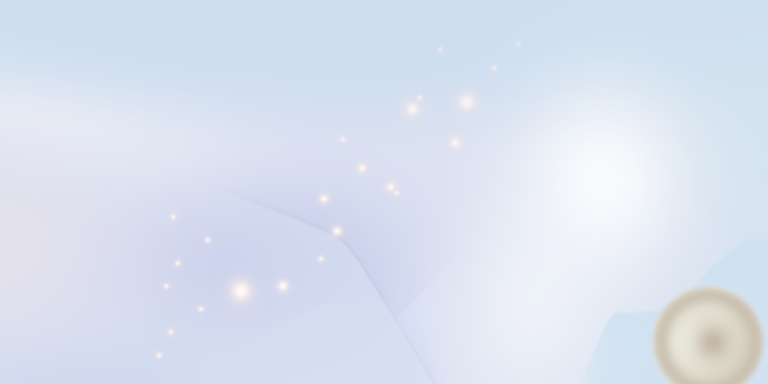
Write a Shadertoy shader that draws this background.

```glsl
// A pale misty landscape: soft colour washes over a sky gradient, faint folded
// hills and a ragged far ridge. A rising trail of warm lights crosses it, and
// a blurred cream ring sits in the lower right. Units: canvas height = 1.

#define SKY vec3(0.807, 0.870, 0.937)
#define MIST vec3(0.860, 0.885, 0.945)
#define LAVENDER vec3(0.785, 0.808, 0.920)
#define FOLD_LIGHT vec3(0.835, 0.870, 0.945)
#define RIDGE_BLUE vec3(0.800, 0.885, 0.940)
#define RING_CREAM vec3(0.890, 0.880, 0.830)
#define RING_TAN vec3(0.785, 0.745, 0.680)
#define RING_CENTRE vec2(1.844, 0.109)
#define RING_RADIUS 0.146
#define SMALL_LIGHTS 7

vec2 hashGradient(vec2 cell) {
    vec2 h = vec2(dot(cell, vec2(127.1, 311.7)), dot(cell, vec2(269.5, 183.3)));
    return 2.0 * fract(sin(h) * 43758.5) - 1.0;
}

float gradientNoise(vec2 p) {
    vec2 i = floor(p), f = p - i;
    vec2 u = f * f * f * (f * (f * 6.0 - 15.0) + 10.0);
    vec2 e = vec2(0.0, 1.0);
    float low = mix(dot(hashGradient(i), f), dot(hashGradient(i + e.yx), f - e.yx), u.x);
    float high = mix(dot(hashGradient(i + e.xy), f - e.xy), dot(hashGradient(i + e.yy), f - e.yy), u.x);
    return mix(low, high, u.y);
}

float fbm(vec2 p) {
    float sum = 0.0, gain = 0.5;
    for (int i = 0; i < 4; i++) {
        sum += gain * gradientNoise(p);
        p = p * 2.03 + 7.1;
        gain *= 0.5;
    }
    return sum;
}

// Gaussian blob of colour; strength is its opacity at the centre
void wash(inout vec3 col, vec2 offset, vec2 radii, vec3 tint, float strength) {
    vec2 q = offset / radii;
    col = mix(col, tint, strength * exp(-dot(q, q)));
}

// Pink halo with a white core
void addLight(inout vec3 col, vec2 offset, float size, float strength) {
    float d2 = dot(offset, offset) / (size * size);
    col = mix(col, vec3(0.985, 0.900, 0.885), 0.75 * strength * exp(-d2));
    col = mix(col, vec3(1.0, 0.985, 0.970), strength * exp(-d2 * 3.5));
}

vec3 atmosphere(vec2 p) {
    float drift = 0.03 * fbm(p * vec2(1.5, 4.0));
    vec3 col = mix(MIST, SKY, smoothstep(0.56, 0.88, p.y + drift));
    wash(col, vec2(p.x - 0.10, p.y - 0.70 + 0.2 * p.x), vec2(0.60, 0.13), vec3(0.915, 0.928, 0.966), 0.8);
    wash(col, p - vec2(0.70, 0.31), vec2(0.42, 0.20), LAVENDER, 0.85);
    wash(col, p - vec2(0.20, -0.02), vec2(0.50, 0.17), vec3(0.805, 0.840, 0.932), 0.75);
    wash(col, p - vec2(0.0, 0.36), vec2(0.30, 0.22), vec3(0.900, 0.882, 0.925), 0.8);
    wash(col, p - vec2(2.0, 0.65), vec2(0.30, 0.36), vec3(0.825, 0.893, 0.935), 0.75);
    wash(col, p - vec2(1.38, 0.20), vec2(0.22, 0.28), vec3(0.945, 0.955, 0.980), 0.8);
    wash(col, p - vec2(1.57, 0.53), vec2(0.21, 0.24), vec3(0.980, 0.986, 0.993), 0.95);
    return col;
}

void addFolds(inout vec3 col, vec2 p, float px) {
    // Main fold bends from a gentle slope into a steep one
    float along = p.x - 0.90;
    float bend = 0.635 * along + sqrt(along * along * 0.403 + 0.0004);
    float fold = p.y - (0.385 - 0.38 * along - bend);
    float reach = smoothstep(0.45, 0.92, p.x) * smoothstep(1.22, 1.08, p.x);
    float below = smoothstep(px, -px - 0.004, fold);
    col = mix(col, LAVENDER, 0.5 * reach * (1.0 - below) * exp(-max(fold, 0.0) * 9.0));
    col = mix(col, FOLD_LIGHT, 0.6 * reach * below);
    col -= 0.025 * reach * exp(-fold * fold / 0.00005);

    // Counter slope rising to the right from the valley
    float counter = p.y - 0.17 - (p.x - 1.03);
    float counterReach = smoothstep(0.99, 1.05, p.x) * smoothstep(1.22, 1.05, p.x) * (1.0 - below);
    col += 0.02 * counterReach * smoothstep(px, -0.008, counter);

    // Low pale mound
    float mound = p.y - 0.21 * sqrt(clamp((p.x - 0.59) / 0.27, 0.0, 1.0));
    float moundReach = smoothstep(0.58, 0.68, p.x) * smoothstep(1.15, 0.95, p.x);
    col = mix(col, FOLD_LIGHT, 0.5 * moundReach * smoothstep(0.012, -0.008, mound));
}

void addFarRidge(inout vec3 col, vec2 p, float px) {
    float height = 0.19 * smoothstep(1.49, 1.61, p.x) + 0.19 * smoothstep(1.68, 1.98, p.x);
    height += 0.045 * fbm(vec2(p.x * 16.0, 2.7)) * smoothstep(1.5, 1.8, p.x);
    float depth = height - p.y;
    float cover = smoothstep(-px, px + 0.008, depth) * smoothstep(1.48, 1.60, p.x);
    col = mix(col, RIDGE_BLUE, cover * (0.55 + 0.25 * exp(-max(depth, 0.0) * 8.0)));
}

void addLights(inout vec3 col, vec2 p) {
    // Leading lights: x, y, size
    const vec3 leads[9] = vec3[9](
        vec3(0.628, 0.242, 0.034), vec3(0.737, 0.255, 0.018), vec3(0.878, 0.398, 0.016),
        vec3(0.844, 0.482, 0.015), vec3(0.943, 0.562, 0.015), vec3(1.018, 0.513, 0.015),
        vec3(1.075, 0.716, 0.024), vec3(1.185, 0.628, 0.018), vec3(1.216, 0.734, 0.029));
    for (int i = 0; i < 9; i++)
        addLight(col, p - leads[i].xy, leads[i].z, mix(1.0, 0.75, smoothstep(0.3, 0.7, leads[i].y)));

    // Small lights: a staggered column, then an arc up to the right
    for (int i = 0; i < SMALL_LIGHTS; i++) {
        float k = float(i), m = mod(k, 3.0), rest = 1.0 - k / 6.0;
        vec2 column = vec2(0.415 + 0.024 * m * m + 0.006 * k, 0.075 + 0.06 * k);
        vec2 arc = vec2(0.836 + 0.085 * k + 0.13 * sin(2.1 * k), 0.886 - 0.56 * rest * rest);
        addLight(col, p - column, 0.010, 0.75);
        addLight(col, p - arc, 0.010, mix(0.35, 0.7, rest));
    }
}

void addRing(inout vec3 col, vec2 p) {
    vec2 q = p - RING_CENTRE;
    float d = length(q);
    vec3 body = mix(RING_CREAM, RING_TAN, 0.35 * smoothstep(-0.06, 0.12, q.x - 0.4 * q.y));
    wash(body, q - vec2(-0.07, 0.005), vec2(0.045, 0.06), vec3(0.920, 0.915, 0.875), 0.8);
    wash(body, vec2(d - 0.122, 0.0), vec2(0.024, 1.0), RING_TAN, 0.85);
    wash(body, q - vec2(0.012, 0.0), vec2(0.040), vec3(0.755, 0.705, 0.640), 0.9);
    col = mix(col, body, smoothstep(RING_RADIUS + 0.010, RING_RADIUS - 0.014, d));
}

void mainImage(out vec4 fragColor, in vec2 fragCoord) {
    vec2 p = fragCoord / iResolution.y;
    float px = 1.0 / iResolution.y;
    vec3 col = atmosphere(p);
    addFolds(col, p, px);
    addFarRidge(col, p, px);
    addLights(col, p);
    addRing(col, p);
    fragColor = vec4(clamp(col, 0.0, 1.0), 1.0);
}
```
